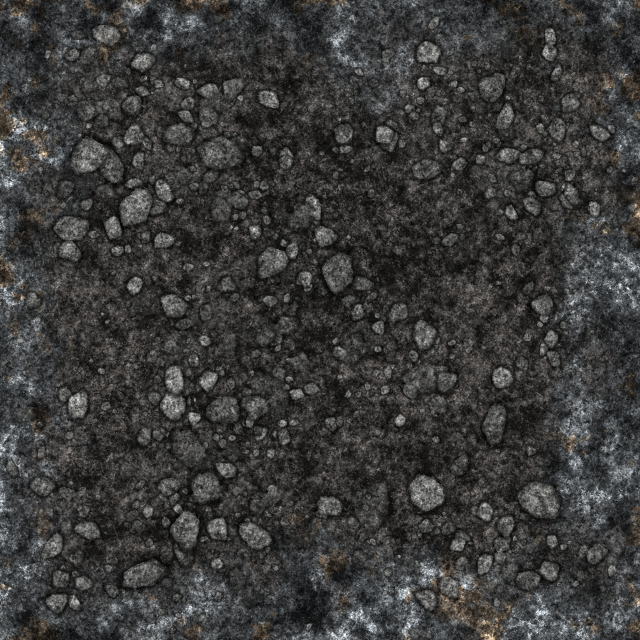
Reproduce this texture procedurally as a Shadertoy shader.

```glsl
const float TAU = 6.2831853;
const vec3 WARM_DIRT = vec3(1.03, 0.99, 0.96);
const vec3 STONE_GREY = vec3(1.0, 1.0, 0.98);
const vec3 BLUE_ROCK = vec3(0.96, 1.0, 1.03);
const vec3 OCHRE = vec3(1.14, 1.0, 0.84);

float hash(vec2 p) {
    vec3 q = fract(p.xyx * vec3(0.1031, 0.1030, 0.0973));
    q += dot(q, q.yzx + 33.33);
    return fract((q.x + q.y) * q.z);
}

float noise(vec2 p) {
    vec2 i = floor(p), f = fract(p);
    f = f * f * (3.0 - 2.0 * f);
    vec2 e = vec2(1.0, 0.0);
    return mix(mix(hash(i), hash(i + e.xy), f.x),
               mix(hash(i + e.yx), hash(i + e.xx), f.x), f.y);
}

float fbm(vec2 p, int octaves, float gain) {
    float sum = 0.0, total = 0.0, weight = 1.0;
    for (int i = 0; i < octaves; i++) {
        sum += weight * noise(p);
        total += weight;
        weight *= gain;
        p = mat2(1.6, 1.2, -1.2, 1.6) * p + 17.3;
    }
    return sum / total;
}

mat2 rotation(float angle) {
    float c = cos(angle), s = sin(angle);
    return mat2(c, s, -s, c);
}

// Weathered rock grows inward from the canvas border
float rimMask(vec2 uv) {
    vec2 fromCentre = abs(uv - 0.5);
    float reach = max(fromCentre.x, fromCentre.y) + 0.3 * (fbm(uv * 7.0 + 40.0, 5, 0.7) - 0.5);
    return smoothstep(0.34, 0.46, reach);
}

// Rounded irregular polygon: zero on its outline, -1 at its centre
float pebble(vec2 p, vec2 id) {
    float sum = 0.0;
    for (int i = 0; i < 7; i++) {
        float k = float(i);
        float angle = TAU * (k + 0.7 * hash(id + k * 3.7)) / 7.0;
        float extent = mix(0.66, 1.05, hash(id + k * 5.3 + 9.0));
        float side = max(dot(p, vec2(cos(angle), sin(angle))) / extent, 0.0);
        sum += pow(side, 12.0);
    }
    return pow(sum + 1e-12, 1.0 / 12.0) - 1.0;
}

vec3 ground(vec2 uv) {
    float broad = fbm(uv * 9.0 + 3.0, 3, 0.6) - 0.5;
    float clumps = fbm(uv * 48.0, 5, 0.85) - 0.5;
    float value = 0.195 + 0.14 * broad + 0.62 * clumps;
    float crack = 1.0 - smoothstep(0.0, 0.04, abs(fbm(uv * 38.0 + 80.0, 4, 0.6) - 0.5));
    float dryPatch = smoothstep(0.46, 0.58, fbm(uv * 5.0 + 21.0, 3, 0.6));
    value *= 1.0 - 0.5 * crack * dryPatch;
    return WARM_DIRT * max(value, 0.085);
}

vec3 rimRock(vec2 uv) {
    float crust = fbm(uv * 30.0 + 55.0, 6, 0.8) - 0.5;
    float region = smoothstep(0.4, 0.62, fbm(uv * 9.0 + 31.0, 4, 0.7));
    float value = 0.21 + 0.75 * crust + 0.1 * region;
    value += 0.22 * region * smoothstep(0.02, 0.18, crust);
    float rust = smoothstep(0.57, 0.68, fbm(uv * 17.0 + 90.0, 4, 0.7));
    return mix(BLUE_ROCK, OCHRE, rust) * max(value, 0.085);
}

// One jittered grid of stones, each with a contact shadow, laid over a base
vec3 layStones(vec3 base, vec2 uv, float count, float density, float solidity, float seed) {
    vec2 grid = uv * count;
    float mottle = fbm(uv * 75.0 + seed, 4, 0.85) - 0.5;
    for (int y = -1; y <= 1; y++)
    for (int x = -1; x <= 1; x++) {
        vec2 cell = floor(grid) + vec2(x, y);
        vec2 id = cell + seed;
        vec2 jitter = vec2(hash(id + 1.3), hash(id + 2.7)) - 0.5;
        vec2 centre = cell + 0.5 + 0.75 * jitter;
        vec2 place = centre / count;
        float cluster = smoothstep(0.4, 0.56, fbm(place * 6.5 + 12.0, 3, 0.6));
        float chance = density * mix(0.12, 1.0, cluster) * (1.0 - 0.9 * rimMask(place));
        if (hash(id + 4.1) > chance) continue;

        float radius = mix(0.24, 0.52, hash(id + 5.9));
        float stretch = mix(1.0, 1.28, hash(id + 6.4));
        vec2 offset = (grid - centre) / radius;
        vec2 local = rotation(TAU * hash(id + 7.7)) * offset;
        float d = pebble(local * vec2(1.0 / stretch, stretch), id) + 0.4 * mottle;

        float soft = max(1.2 * count / (radius * iResolution.y), 0.06);
        float cover = 1.0 - smoothstep(-soft, soft, d);
        float buried = mix(0.35, 1.0, smoothstep(0.1, 0.6, hash(id + 8.2)));
        float light = dot(offset, vec2(-0.02, 0.05));
        float rimShade = mix(0.7, 1.0, smoothstep(0.0, -0.3, d));
        float value = (mix(0.31, 0.49, hash(id + 9.5)) + light) * rimShade + 0.45 * mottle;

        base *= 1.0 - 0.6 * solidity * buried * (1.0 - smoothstep(0.0, 0.45, d));
        base = mix(base, STONE_GREY * max(value, 0.1), cover * solidity * buried);
    }
    return base;
}

void mainImage(out vec4 fragColor, in vec2 fragCoord) {
    vec2 uv = fragCoord / iResolution.xy;
    vec3 color = mix(ground(uv), rimRock(uv), rimMask(uv));

    // Half-buried slabs, then gravel, pebbles and larger stones
    color = layStones(color, uv, 10.0, 0.45, 0.45, 11.0);
    color = layStones(color, uv, 74.0, 0.35, 0.8, 23.0);
    color = layStones(color, uv, 42.0, 0.42, 0.9, 37.0);
    color = layStones(color, uv, 26.0, 0.55, 0.95, 53.0);
    color = layStones(color, uv, 16.0, 0.5, 1.0, 71.0);

    // Sandy grit and pale dust specks over everything
    vec2 turned = rotation(0.6) * uv + 3.0;
    float grit = fbm(turned * 150.0, 3, 0.9) - 0.5;
    float grain = noise(turned * 430.0) - 0.5;
    color *= max(1.0 + 1.5 * grit + 0.55 * grain, 0.35);
    color += 0.12 * smoothstep(0.8, 0.95, noise(turned * 270.0 + 5.0));
    fragColor = vec4(clamp(color, 0.0, 1.0), 1.0);
}
```
